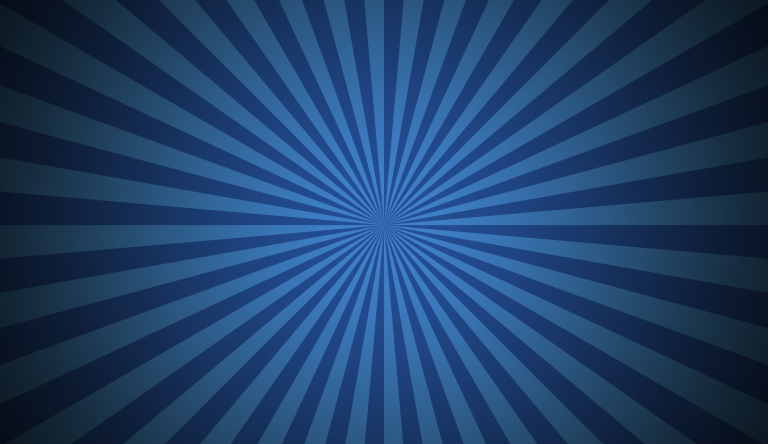
Write a WebGL 2 fragment shader that draws this background.

```glsl
#version 300 es
precision highp float;

uniform vec2 u_resolution;
out vec4 fragColor;

#define RAY_PAIRS 36.0
#define CENTER vec2(0.5, 0.493)
#define LIGHT_INNER vec3(0.25, 0.51, 0.79)
#define LIGHT_OUTER vec3(0.27, 0.54, 0.76)
#define DARK_INNER vec3(0.14, 0.31, 0.59)
#define DARK_OUTER vec3(0.14, 0.30, 0.56)
#define VIGNETTE_RADIUS 1.35
#define VIGNETTE_STRENGTH 0.88

// Coverage of the light rays, softened over about one pixel
float rayMask(vec2 p, float pixel) {
    float angle = atan(p.y, p.x);
    float edgeDistance = sin(angle * RAY_PAIRS) * length(p) / RAY_PAIRS;
    return smoothstep(-0.7 * pixel, 0.7 * pixel, edgeDistance);
}

// Brightness falling from the center towards the corners
float vignette(float radius) {
    return 1.0 - VIGNETTE_STRENGTH * smoothstep(0.0, VIGNETTE_RADIUS, radius);
}

void main() {
    // One unit is half the canvas width
    float pixel = 2.0 / u_resolution.x;
    vec2 p = (gl_FragCoord.xy - CENTER * u_resolution) * pixel;
    float radius = length(p);

    // Ray colours shift slightly in hue towards the rim
    float rim = smoothstep(0.2, 1.0, radius);
    vec3 light = mix(LIGHT_INNER, LIGHT_OUTER, rim);
    vec3 dark = mix(DARK_INNER, DARK_OUTER, rim);

    vec3 color = mix(dark, light, rayMask(p, pixel));
    fragColor = vec4(color * vignette(radius), 1.0);
}
```
